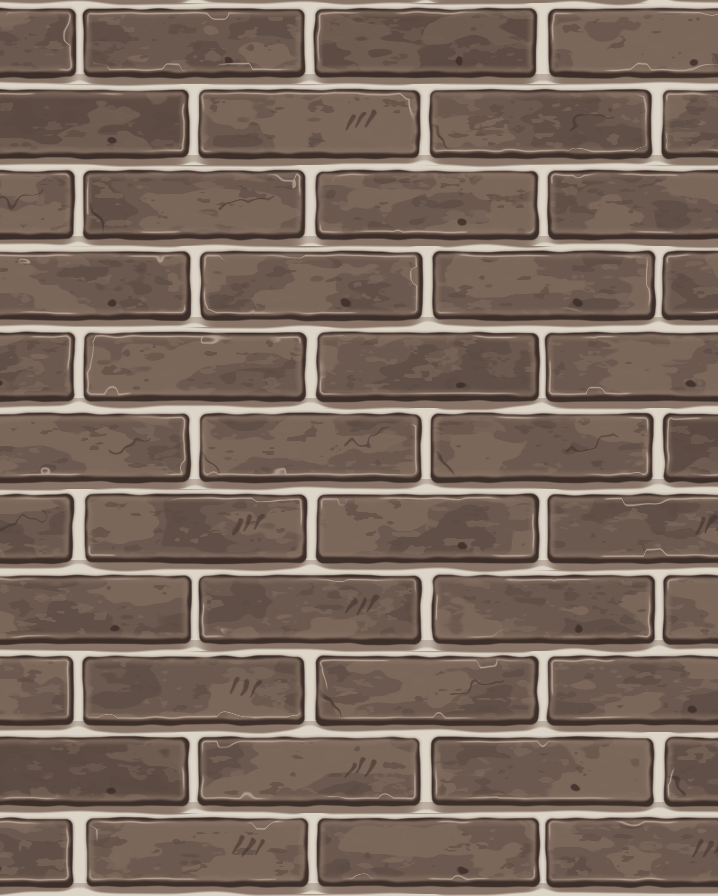
Write a Shadertoy shader that draws this texture.

```glsl
const float ROWS = 11.07;                 // courses per canvas height
const float BRICK_PITCH = 2.86;           // brick spacing in course heights
const vec2 FIRST_JOINT = vec2(0.98, 0.043);
const vec2 BRICK_HALF = vec2(1.372, 0.424);

const vec3 MORTAR_LIGHT = vec3(0.86, 0.83, 0.78);
const vec3 MORTAR_EDGE = vec3(0.73, 0.67, 0.62);
const vec3 MORTAR_SHADE = vec3(0.53, 0.455, 0.40);
const vec3 CLAY = vec3(0.42, 0.35, 0.31);
const vec3 CLAY_LIGHT = vec3(0.49, 0.412, 0.36);
const vec3 CLAY_DARK = vec3(0.355, 0.288, 0.255);
const vec3 RIM = vec3(0.235, 0.18, 0.16);
const vec3 GLINT = vec3(0.76, 0.69, 0.63);

float hash(vec2 p) {
    vec3 q = fract(vec3(p.xyx) * 0.1031);
    q += dot(q, q.yzx + 33.33);
    return fract((q.x + q.y) * q.z);
}

float noise(vec2 p) {
    vec2 i = floor(p), f = fract(p);
    f = f * f * (3.0 - 2.0 * f);
    return mix(mix(hash(i), hash(i + vec2(1, 0)), f.x),
               mix(hash(i + vec2(0, 1)), hash(i + vec2(1, 1)), f.x), f.y);
}

float fbm(vec2 p) {
    float sum = 0.0, amp = 0.55;
    for (int i = 0; i < 3; i++) {
        sum += amp * noise(p);
        p = p * 2.1 + 17.3;
        amp *= 0.5;
    }
    return sum;
}

float roundedBox(vec2 p, vec2 halfSize, float radius) {
    vec2 q = abs(p) - halfSize + radius;
    return length(max(q, 0.0)) + min(max(q.x, q.y), 0.0) - radius;
}

// Coverage of the region where d is negative
float fill(float d, float blur) {
    return 1.0 - smoothstep(-blur, blur, d);
}

float stroke(vec2 p, vec2 a, vec2 b, float width, float blur) {
    vec2 ab = b - a;
    float t = clamp(dot(p - a, ab) / dot(ab, ab), 0.0, 1.0);
    return fill(length(p - a - ab * t) - width * (1.0 - 0.6 * t), blur);
}

// Pits, scratches and cracks, chosen by kind in 0..1
float damage(vec2 p, vec2 seed, float kind, float blur) {
    vec2 bend = 0.12 * vec2(noise(p * 7.0 + seed), noise(p * 8.0 - seed)) - 0.06;
    float mark = 0.0;
    if (kind < 0.35) {
        mark = fill(length((p - vec2(0.42, 0.22) + bend * 0.5) * vec2(0.8, 1.0)) - 0.045, blur);
    } else if (kind < 0.6) {
        for (int i = 0; i < 3; i++) {
            vec2 a = vec2(0.55 + 0.13 * float(i), -0.18 + 0.09 * hash(seed + float(i)));
            mark = max(mark, 0.65 * stroke(p + bend * 0.4, a, a + vec2(-0.1, 0.17), 0.03, blur));
        }
    } else if (kind < 0.8) {
        mark = 0.7 * stroke(p + bend * 1.5, vec2(-1.3, 0.05), vec2(-1.08, 0.32), 0.025, blur);
        mark = max(mark, 0.6 * stroke(p + bend * 1.8, vec2(0.35, 0.02), vec2(0.95, -0.16), 0.02, blur));
    }
    return mark;
}

vec3 brickColor(vec2 p, vec2 seed, float kind, float blur) {
    // Flat painted patches
    float tone = hash(seed + 5.7);
    float darkBrick = step(0.85, tone);
    vec3 color = mix(CLAY, CLAY_DARK, 0.85 * darkBrick);
    float broad = fbm(p * vec2(1.3, 2.8) + seed);
    float flecks = fbm(p * vec2(4.0, 9.0) - seed);
    vec3 lightTone = mix(CLAY_LIGHT, CLAY, 0.65 * darkBrick);
    color = mix(color, lightTone, 0.85 * fill(0.53 - broad, 0.012));
    color = mix(color, CLAY_DARK, 0.65 * fill(broad - 0.34, 0.012));
    color = mix(color, lightTone, 0.6 * fill(0.65 - flecks, 0.02));
    color = mix(color, CLAY_DARK, 0.6 * fill(flecks - 0.27, 0.02));
    color = mix(color, RIM, 0.85 * damage(p, seed, kind, blur));

    // Raised face: warm inner edge, broken glint, heavier rim below
    float rough = noise(p * vec2(5.0, 7.0) + seed) - 0.5;
    float face = roundedBox(p + vec2(0.008, 0.022), BRICK_HALF - vec2(0.036, 0.047), 0.07) + 0.025 * rough;
    color = mix(color, CLAY_LIGHT * 1.1, 0.55 * smoothstep(-0.1, -0.02, face));
    float glintOn = smoothstep(0.5, 0.66, noise(p * vec2(1.7, 3.0) + seed * 1.3));
    float chip = 0.08 * smoothstep(0.72, 0.9, noise(p * 3.5 + seed * 2.0));
    float glint = abs(face + 0.025 + chip) - 0.009;
    color = mix(color, GLINT, 0.8 * glintOn * fill(glint, blur));
    return mix(RIM, color, fill(face, 0.018 + blur * 0.5));
}

vec3 mortarColor(vec2 p, vec2 wall, float gap, float blur) {
    float bed = floor(wall.y + 0.5);
    float below = wall.y - bed;
    float wave = 0.055 * (noise(vec2(wall.x * 1.8, bed * 7.0)) - 0.5);
    float joint = exp(-pow((BRICK_PITCH * 0.5 - abs(p.x)) / 0.13, 2.0));
    float shade = fill(below - wave + 0.005 + 0.05 * joint, 0.012 + blur * 0.5) * step(-0.13, below);
    vec3 color = mix(MORTAR_LIGHT, MORTAR_EDGE, 0.7 * fill(gap - 0.02, 0.02));
    return mix(color, MORTAR_SHADE, shade * (1.0 - 0.6 * joint));
}

void mainImage(out vec4 fragColor, in vec2 fragCoord) {
    vec2 wall = vec2(fragCoord.x, iResolution.y - fragCoord.y) * ROWS / iResolution.y - FIRST_JOINT;
    float blur = ROWS / iResolution.y;

    // Running bond: odd courses shift by half a brick
    float row = floor(wall.y);
    float x = wall.x - 0.5 * BRICK_PITCH * mod(row, 2.0);
    vec2 id = vec2(floor(x / BRICK_PITCH), row);
    vec2 seed = 40.0 * vec2(hash(id + 31.0), hash(id + 73.0));
    vec2 p = vec2(x - (id.x + 0.5) * BRICK_PITCH, wall.y - row - 0.49);
    p.x += 0.05 * (hash(id + 11.0) - 0.5);

    float edge = roundedBox(p, BRICK_HALF, 0.09) + 0.03 * (noise(p * 4.5 + seed) - 0.5);
    vec3 brick = brickColor(p, seed, hash(id + 57.0), blur);
    vec3 color = mix(mortarColor(p, wall, edge, blur), brick, fill(edge, blur));
    fragColor = vec4(color, 1.0);
}
```
